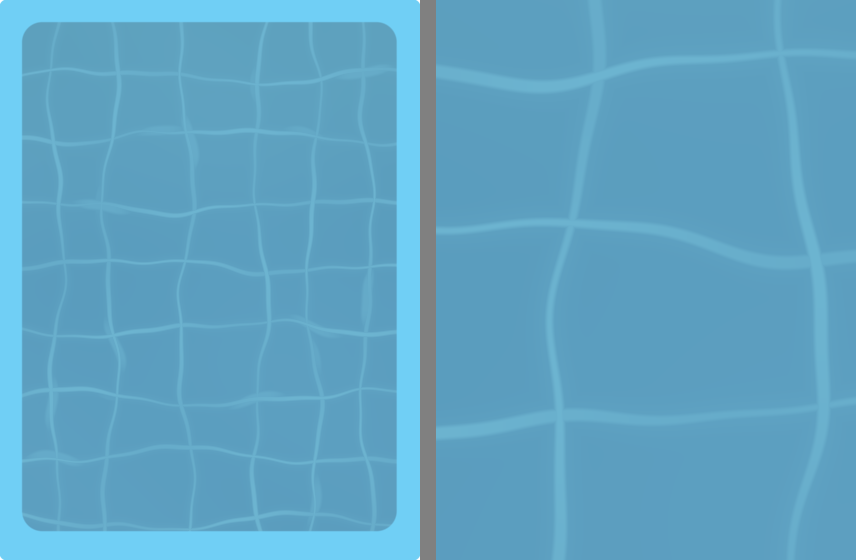
Left, the full canvas; right, a detail of the centre.
This texture is drawn by a Shadertoy shader. Its source:

```glsl
// A swimming pool seen from above: a light blue rounded frame around blue water,
// under which a tile grid wobbles. Each joint is a straight line bent by layered
// sines, with a soft halo and a few wide refraction smears along its length.

float roundedBox(vec2 p, vec2 halfSize, float radius) {
    vec2 q = abs(p) - halfSize + radius;
    return length(max(q, 0.0)) + min(max(q.x, q.y), 0.0) - radius;
}

// Sideways shift of a joint at position t along it.
float ripple(float t, float id) {
    return 0.015 * sin(t * 8.5 + id * 2.4)
         + 0.007 * sin(t * 18.0 + id * 4.1 + sin(t * 7.0 + id))
         + 0.002 * sin(t * 49.0 + id * 1.7);
}

// Strength of one joint; across is the distance from its unbent axis.
float joint(float across, float t, float id, float pixel) {
    float d = across - ripple(t, id);

    // Bright core whose width and strength vary slowly
    float width = 0.0042 + 0.0013 * sin(t * 13.0 + id * 3.3);
    float edge = 0.0022 + pixel * 0.5;
    float core = 1.0 - smoothstep(width - edge, width + edge, abs(d));
    core *= 0.82 + 0.18 * sin(t * 11.0 + id * 5.2);

    // Faint halo
    float halo = 0.16 * exp(-d * d / 0.00016);

    // Smear: a lens-shaped streak leaning off the core
    float swell = sin(t * 6.3 + id * 2.9) * sin(t * 10.7 + id * 1.3);
    float patchMask = smoothstep(0.5, 0.95, swell);
    float lean = 0.008 * sin(t * 23.0 + id * 6.1);
    float smearWidth = 0.003 + 0.011 * patchMask;
    float smear = 1.0 - smoothstep(smearWidth * 0.45, smearWidth + 0.003, abs(d - lean));
    smear *= 0.55 * patchMask;

    return max(core, max(halo, smear));
}

void mainImage(out vec4 fragColor, in vec2 fragCoord) {
    vec2 p = fragCoord / iResolution.x;
    float height = iResolution.y / iResolution.x;
    float pixel = 1.0 / iResolution.x;

    // Water: broad tonal drift, a little greener toward the top
    float drift = sin(p.x * 5.0 + 1.3 * sin(p.y * 4.0)) * sin(p.y * 6.0 + p.x * 3.0);
    vec3 water = mix(vec3(0.357, 0.618, 0.748), vec3(0.368, 0.632, 0.745),
                     smoothstep(0.6, 1.3, p.y));
    water += 0.006 * drift;

    // Tile joints: six upright, eight level
    float grid = 0.0;
    for (int i = 0; i < 6; i++) {
        float k = float(i);
        float x = 0.135 + 0.153 * k + 0.026 * sin(k * 1.6 + 3.1);
        grid = max(grid, joint(p.x - x, p.y, k + 0.7, pixel));
    }
    for (int i = 0; i < 8; i++) {
        float k = float(i);
        float y = 0.09 + 0.152 * k + 0.008 * sin(k * 2.3);
        grid = max(grid, joint(p.y - y, p.x, k + 11.2, pixel));
    }
    vec3 pool = mix(water, vec3(0.425, 0.705, 0.815), grid);

    // Frame around the pool, with white outside its rounded corners
    float poolEdge = roundedBox(p - vec2(0.4985, 0.506 * height), vec2(0.446, 0.4545 * height), 0.048);
    float frameEdge = roundedBox(p - vec2(0.5, 0.5 * height), vec2(0.5, 0.5 * height), 0.018);
    vec3 color = mix(pool, vec3(0.44, 0.81, 0.96), smoothstep(-pixel, pixel, poolEdge));
    color = mix(color, vec3(1.0), smoothstep(0.0, 1.5 * pixel, frameEdge));

    fragColor = vec4(color, 1.0);
}
```
